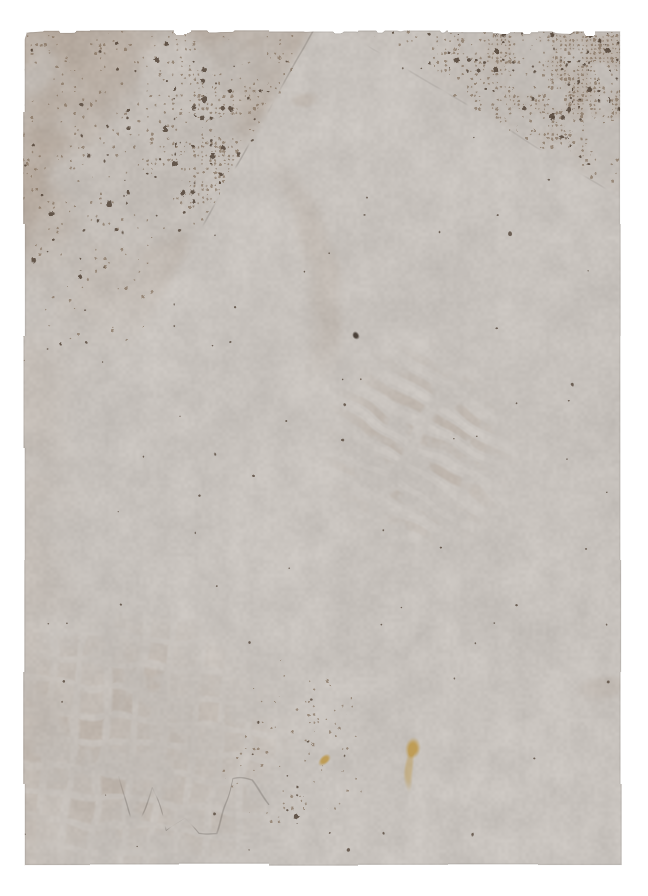
A WebGL 2 fragment shader for this texture:

```glsl
#version 300 es
precision highp float;

uniform vec2 u_resolution;
out vec4 fragColor;

float hash(vec2 cell) {
    uvec2 k = uvec2(ivec2(floor(cell)) + 4096);
    uint h = k.x * 73856093u ^ k.y * 19349663u;
    h = (h ^ (h >> 16)) * 73244475u;
    h = (h ^ (h >> 15)) * 73244475u;
    return float((h ^ (h >> 16)) & 65535u) / 65535.0;
}

float noise(vec2 p) {
    vec2 i = floor(p), f = fract(p);
    f = f * f * (3.0 - 2.0 * f);
    return mix(mix(hash(i), hash(i + vec2(1, 0)), f.x),
               mix(hash(i + vec2(0, 1)), hash(i + vec2(1, 1)), f.x), f.y);
}

float fbm(vec2 p) {
    float sum = 0.0, amp = 0.53;
    for (int i = 0; i < 4; i++) {
        sum += amp * noise(p);
        p = mat2(1.6, 1.2, -1.2, 1.6) * p + 7.3;
        amp *= 0.5;
    }
    return sum;
}

float segment(vec2 p, vec2 a, vec2 b) {
    vec2 pa = p - a, ba = b - a;
    return length(pa - ba * clamp(dot(pa, ba) / dot(ba, ba), 0.0, 1.0));
}

// Soft elliptical mask: 1 at the centre, 0 at the rim
float blob(vec2 p, vec2 center, vec2 radii) {
    return 1.0 - smoothstep(0.35, 1.0, length((p - center) / radii));
}

// Scattered ragged dots, one candidate per cell
float specks(vec2 p, float cells, float density, float radius) {
    vec2 g = p * cells, id = floor(g);
    vec2 center = 0.3 + 0.4 * vec2(hash(id + 31.0), hash(id + 67.0));
    float size = hash(id + 113.0);
    float r = radius * (0.35 + 0.65 * size * size);
    float d = length((g - id - center) * vec2(1.0, 0.7 + 0.6 * hash(id + 151.0)));
    d += r * 0.9 * (noise(g * 7.0) - 0.5);
    float soft = 0.7 * cells / u_resolution.y;
    return step(hash(id + 211.0), density) * (1.0 - smoothstep(r - soft, r + soft, d));
}

// Signed distance to the sheet, with stepped sides and a chipped top
float sheet(vec2 p) {
    vec2 c = p - vec2(0.36, 0.5), side = sign(c);
    vec2 steps = vec2(hash(vec2(p.y * 8.0, side.x * 5.0)), hash(vec2(p.x * 10.0, side.y * 9.0)));
    vec2 e = abs(c) - vec2(0.333, 0.465) - 0.0025 * (steps - 0.5);
    float chips = smoothstep(0.66, 0.85, noise(p * 85.0)) * smoothstep(0.955, 0.965, p.y);
    chips *= 0.25 + smoothstep(0.62, 0.67, p.x) + blob(p, vec2(0.2, 0.965), vec2(0.03));
    return max(e.x, e.y) + 0.01 * chips;
}

void main() {
    vec2 p = gl_FragCoord.xy / u_resolution.y;
    float px = 1.0 / u_resolution.y;
    float cloud = fbm(p * 9.0), patches = fbm(p * 34.0 + 20.0), grain = noise(p * 260.0);
    vec2 warped = p + 0.012 * (vec2(noise(p * 30.0), noise(p * 30.0 + 50.0)) - 0.5);

    // Mottled paper with faint upright ribs
    vec3 color = vec3(0.781, 0.761, 0.741);
    color += 0.035 * (cloud - 0.5) + 0.06 * (patches - 0.5) + 0.025 * (grain - 0.5);
    color += 0.003 * sin(p.x * 190.0 + 2.0 * cloud);

    // Corners divided off by two folds
    float leftFold = dot(p - vec2(0.208, 0.714), vec2(-0.872, 0.488)) + 0.004 * (cloud - 0.5);
    float rightFold = dot(p - vec2(0.391, 0.961), vec2(0.516, 0.856)) + 0.004 * (cloud - 0.5);
    float leftCorner = smoothstep(-0.006, 0.012, leftFold) * smoothstep(0.56, 0.85, p.y);
    float rightCorner = smoothstep(-0.004, 0.008, rightFold);
    float nearCorner = blob(p, vec2(0.69, 0.96), vec2(0.24, 0.2));

    // Brown stains
    float stain = leftCorner * (0.25 + 1.1 * smoothstep(0.4, 0.7, cloud));
    stain += rightCorner * (0.1 + 0.9 * nearCorner * smoothstep(0.3, 0.65, patches));
    stain += 0.45 * (1.0 - smoothstep(0.03, 0.13, p.x)) * smoothstep(0.3, 0.65, cloud);
    float streakX = 0.365 - 1.9 * (p.y - 0.65) * (p.y - 0.65);
    stain += 0.55 * (1.0 - smoothstep(0.004, 0.024, abs(warped.x - streakX)))
           * smoothstep(0.56, 0.64, p.y) * (1.0 - smoothstep(0.74, 0.86, p.y));
    stain += 0.7 * blob(warped, vec2(0.342, 0.888), vec2(0.02, 0.012));
    stain += 0.5 * blob(warped, vec2(0.675, 0.23), vec2(0.04, 0.016));

    // Block print, lower left
    vec2 grid = mat2(0.995, 0.1, -0.1, 0.995) * warped * vec2(31.0, 33.0);
    vec2 box = abs(fract(grid) - 0.5);
    float block = 1.0 - smoothstep(0.3, 0.44, max(box.x, box.y));
    float printArea = blob(p, vec2(0.155, 0.165), vec2(0.2, 0.175));
    stain += printArea * (0.15 + block * (0.2 + 0.7 * hash(grid)) * smoothstep(0.25, 0.6, patches));

    // Slanted bar print, centre
    vec2 bars = mat2(0.87, 0.5, -0.5, 0.87) * (warped - vec2(0.47, 0.5));
    float bar = abs(fract(bars.y * 40.0) - 0.5);
    float barArea = blob(p, vec2(0.47, 0.5), vec2(0.12, 0.13));
    barArea *= smoothstep(0.004, 0.01, abs(bars.x + 0.01));
    stain += 0.9 * barArea * (1.0 - smoothstep(0.12, 0.27, bar)) * smoothstep(0.35, 0.65, patches);
    color += 0.018 * barArea * smoothstep(0.3, 0.42, bar);
    color -= stain * vec3(0.047, 0.063, 0.077);

    // Fold creases
    float crease = (1.0 - smoothstep(0.0, 1.5 * px, abs(leftFold))) * smoothstep(0.7, 0.78, p.y);
    crease += 0.5 * (1.0 - smoothstep(0.0, 1.5 * px, abs(rightFold)));
    color -= 0.11 * crease * smoothstep(0.35, 0.65, noise(p * 45.0));

    // Jagged cracks
    float crack = 1.0;
    for (float i = 0.0; i < 9.0; i++) {
        vec2 a = vec2(0.13 + 0.019 * i, 0.045 + 0.1 * hash(vec2(i, 3.0)));
        vec2 b = vec2(0.149 + 0.019 * i, 0.045 + 0.1 * hash(vec2(i + 1.0, 3.0)));
        crack = min(crack, segment(warped, a, b));
    }
    color -= 0.13 * (1.0 - smoothstep(0.0, 1.3 * px, crack)) * smoothstep(0.3, 0.6, noise(p * 60.0));

    // Dirt, thickest along the left fold and in the right corner
    float dirt = leftCorner * (0.12 + 0.4 * blob(p, vec2(0.25, 0.84), vec2(0.1, 0.16)));
    dirt += rightCorner * (0.08 + 0.75 * nearCorner);
    dirt += 0.12 * blob(p, vec2(0.33, 0.17), vec2(0.1, 0.12));
    dirt *= smoothstep(0.25, 0.6, patches) * 1.2;
    vec3 soil = vec3(0.3, 0.24, 0.19);
    color = mix(color, vec3(0.5, 0.42, 0.34), 0.65 * specks(p, 210.0, dirt, 0.4));
    color = mix(color, soil, 0.8 * specks(p + 3.0, 95.0, 0.6 * dirt, 0.3));
    color = mix(color, soil, 0.75 * specks(p + 5.0, 48.0, 0.06 + 0.25 * dirt, 0.1));
    color = mix(color, soil * 0.7, 0.85 * blob(warped, vec2(0.399, 0.624), vec2(0.005, 0.006)));

    // Yellow drips
    float drip = blob(warped, vec2(0.362, 0.147), vec2(0.007));
    drip += blob(warped, vec2(0.46, 0.168), vec2(0.01, 0.013));
    drip += 0.5 * blob(warped, vec2(0.458, 0.145), vec2(0.006, 0.03));
    color = mix(color, vec3(0.74, 0.58, 0.24), 0.8 * min(drip, 1.0));

    // Sheet edge on white
    float edge = sheet(p);
    color -= 0.07 * smoothstep(-2.0 * px, 0.0, edge);
    color = mix(color, vec3(1.0), smoothstep(-0.7 * px, 0.7 * px, edge));
    fragColor = vec4(color, 1.0);
}
```
